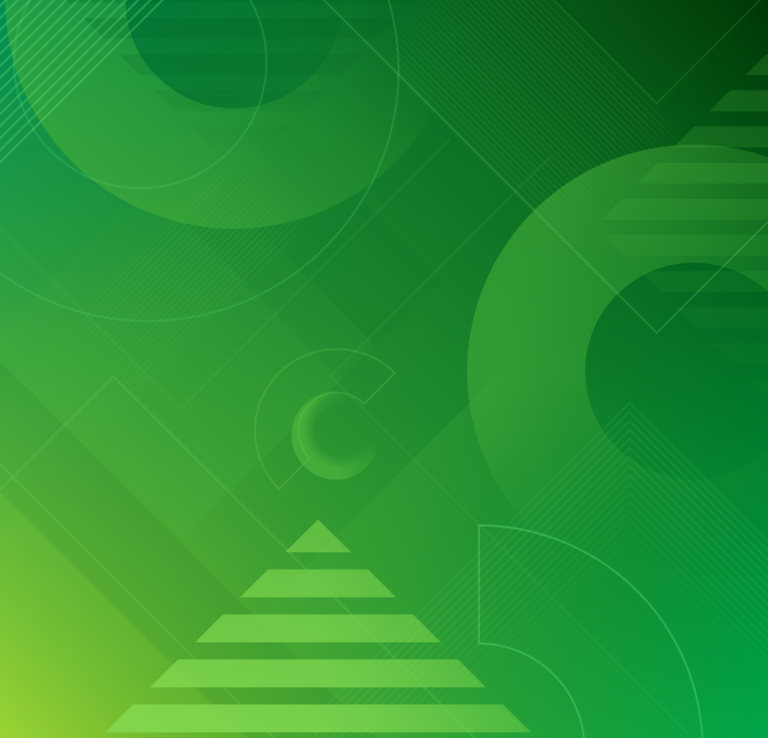
This background is drawn by a Shadertoy shader. Its source:

```glsl
// Abstract green backdrop: a smooth nine-colour gradient under translucent
// rings, striped triangles, diagonal hatching and thin geometric outlines.
// Each shape is a signed distance, turned into coverage and blended in order.

const vec3 LIME = vec3(0.52, 0.86, 0.32);
const vec3 LEAF = vec3(0.28, 0.69, 0.23);
const vec3 MINT = vec3(0.34, 0.86, 0.46);
const vec3 FOREST = vec3(0.0, 0.38, 0.13);

// Quadratic blend through three colours at t = 0, 0.5 and 1
vec3 blend3(vec3 a, vec3 b, vec3 c, float t) {
    return a * (1.0 - t) * (1.0 - 2.0 * t) + b * 4.0 * t * (1.0 - t) + c * t * (2.0 * t - 1.0);
}

vec3 backdrop(vec2 uv) {
    vec3 low = blend3(vec3(0.61, 0.83, 0.2), vec3(0.24, 0.65, 0.2), vec3(0.0, 0.65, 0.28), uv.x);
    vec3 mid = blend3(vec3(0.25, 0.66, 0.24), vec3(0.12, 0.54, 0.18), vec3(0.0, 0.45, 0.15), uv.x);
    vec3 top = blend3(vec3(0.0, 0.55, 0.32), vec3(0.03, 0.43, 0.15), vec3(0.0, 0.21, 0.02), uv.x);
    return clamp(blend3(low, mid, top, uv.y), 0.0, 1.0);
}

// Coverage of a filled shape and of a soft thin outline
float fill(float d, float px) { return clamp(0.5 - d / px, 0.0, 1.0); }
float stroke(float d, float px) { return fill(abs(d) - 0.0009, 1.6 * px); }

// Linear ramp from 0 at a to 1 at b, and a soft interval
float ramp(float a, float b, float t) { return clamp((t - a) / (b - a), 0.0, 1.0); }
float band(float t, float a, float b, float soft) {
    return ramp(a - soft, a + soft, t) * ramp(b + soft, b - soft, t);
}

float ring(vec2 q, float inner, float outer) {
    float r = length(q);
    return max(r - outer, inner - r);
}

// Right-angled corner: side is +1 for a V and -1 for a peak
float corner(vec2 q, float side) { return (abs(q.x) - side * q.y) * 0.7071; }

// Repeated diagonal lines, and horizontal bars filling part of each period
float hatch(float t, float gap, float px) {
    return stroke((fract(t / gap) - 0.5) * gap * 0.7071, px);
}
float bars(float t, float period, float duty, float px) {
    return fill((abs(fract(t / period) - 0.5 * duty) - 0.5 * duty) * period, px);
}

void mainImage(out vec4 fragColor, in vec2 fragCoord) {
    vec2 p = fragCoord / iResolution.y;
    float px = 1.3 / iResolution.y;
    float rise = p.x + 1.0 - p.y;   // constant along rising diagonals
    float drop = p.x - 1.0 + p.y;   // constant along falling diagonals
    vec3 col = backdrop(fragCoord / iResolution.xy);

    // Large overlapping squares
    vec2 q = p - vec2(0.245, 0.531);
    float square = (abs(q.x) + abs(q.y) - 0.264) * 0.7071;
    col = mix(col, LEAF, fill(square, px) * 0.28 * ramp(0.25, -0.25, q.y));
    col = mix(col, FOREST, band(drop, -0.666, -0.49, px) * fill(-square, px) * 0.1);
    col = mix(col, LEAF, band(rise, 1.182, 1.5, px) * ramp(1.5, 1.18, rise)
        * band(drop, -0.45, 0.18, 0.08) * 0.22);
    col = mix(col, FOREST, band(drop, -0.05, 0.22, px) * band(rise, 0.55, 0.98, px) * 0.08);

    // Fine hatched strips
    float strip = band(rise, 0.53, 0.72, 0.01) * band(drop, -0.8, 0.1, 0.06);
    col = mix(col, LEAF, strip * hatch(rise, 0.0095, px) * 0.28);
    strip = band(drop, 0.44, 0.74, 0.01) * band(rise, 0.6, 1.08, 0.06);
    col = mix(col, LEAF, strip * hatch(drop, 0.0095, px) * 0.2);

    // Upper left ring, its hole and a striped wedge
    q = p - vec2(0.317, 1.0);
    float glow = ramp(0.12, -0.3, 0.7 * (q.x + q.y));
    col = mix(col, LEAF, fill(ring(q, 0.147, 0.31), px) * 0.58 * glow);
    col = mix(col, FOREST, fill(length(q) - 0.147, px) * 0.24 * ramp(0.16, -0.06, q.x));
    float stripes = bars(0.8777 - p.y, 0.049, 0.58, px);
    float wedge = fill(corner(p - vec2(0.326, 0.762), 1.0), px);
    col = mix(col, FOREST, wedge * stripes * 0.24 * ramp(0.78, 0.98, p.y));

    // Right ring, brightest on its left side
    q = p - vec2(0.94, 0.497);
    glow = ramp(0.22, -0.28, q.x - 0.4 * q.y) * ramp(-0.24, 0.0, q.y);
    col = mix(col, LEAF, fill(ring(q, 0.147, 0.307), px) * (0.02 + 0.54 * glow));
    col = mix(col, FOREST, fill(length(q) - 0.147, px) * 0.18 * ramp(-0.1, 0.15, q.y));

    // Striped diamond at the right edge
    q = p - vec2(0.806, 0.694);
    col = mix(col, LEAF, fill(corner(q.yx, 1.0), px) * stripes * mix(0.05, 0.23, ramp(-0.16, 0.08, q.y)));

    // Nested chevrons
    q = p - vec2(0.853, 0.454);
    float depth = -q.y - abs(q.x);
    col = mix(col, MINT, hatch(depth + 0.0061, 0.0122, px) * ramp(-0.003, 0.0, depth)
        * ramp(0.24, 0.05, depth) * 0.18);

    // Striped pyramid
    q = p - vec2(0.431, 0.299);
    stripes = max(fill(-0.015 - q.y, px), bars(-q.y - 0.0095, 0.061, 0.62, px));
    col = mix(col, LIME, fill(corner(q, -1.0) + 0.002, px) * stripes
        * mix(0.52, 0.8, ramp(0.0, -0.28, q.y)) * ramp(0.6, 0.0, q.x));

    // Small crescent and its half-ring outline
    q = p - vec2(0.455, 0.41);
    float crescent = fill(length(q) - 0.06, px) * ramp(0.034, 0.05, length(q - 0.006));
    col = mix(col, LEAF, crescent * 0.85 * ramp(0.05, -0.03, q.x + 0.6 * q.y));
    q = p - vec2(0.4565, 0.416);
    col = mix(col, LIME, stroke(max(ring(q, 0.052, 0.111), (q.x - q.y) * 0.7071), px) * 0.28);

    // Circle and quarter-ring outlines
    float circles = stroke(length(p - vec2(0.2, 0.905)) - 0.34, px)
        + stroke(length(p - vec2(0.19, 0.916)) - 0.171, px);
    col = mix(col, MINT, circles * 0.3);
    q = p - vec2(0.649, -0.015);
    col = mix(col, MINT, stroke(max(ring(q, 0.143, 0.303), max(-q.x, -q.y)), px) * 0.58);

    // Thin diagonal lines and corners
    float lines = stroke(corner(p - vec2(0.89, 0.549), 1.0), px)
        + stroke(corner(p - vec2(0.89, 0.86), 1.0), px) * 0.6
        + stroke(corner(p - vec2(0.1535, 0.49), -1.0), px)
        + stroke((drop + 0.629) * 0.7071, px) + stroke((drop + 0.947) * 0.7071, px);
    q = p - vec2(0.448, 0.49);
    float faint = stroke(corner(p - vec2(0.245, 0.446), 1.0), px) * fill(p.x - 0.61, px)
        + stroke(corner(q.yx, 1.0), px) * fill(q.y - 0.3, px);
    col = mix(col, mix(LIME, MINT, 0.6), min(lines, 1.0) * 0.3 + min(faint, 1.0) * 0.12);

    // Bright lines across the upper left corner
    col = mix(col, MINT, hatch(rise, 0.0163, px) * fill(rise - 0.224, px) * 0.55);
    fragColor = vec4(col, 1.0);
}
```
